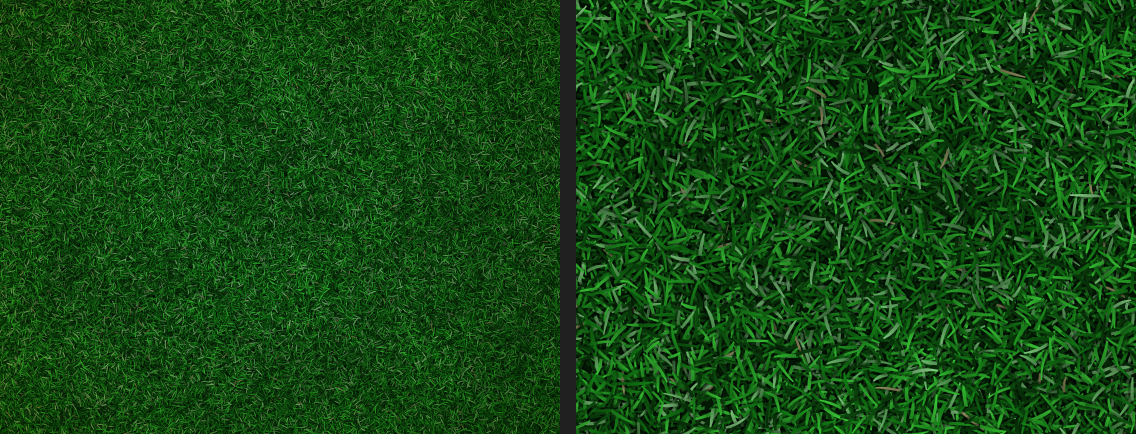
Left: the whole. Right: its middle third, enlarged.
Give the GLSL for this texture, as a Shadertoy shader.

```glsl
// Dense turf seen from above: short, thin grass blades pointing every way.
// Layers of jittered grid cells each hold one curved, tapered blade with a
// shadow; they are painted from deep to top, then softly mottled and vignetted.

#define LAYERS 9
#define CELL 0.0122
#define BLADE_WIDTH 0.00118
#define SHADOW 0.32
#define PALE_SHARE 0.12
#define MOTTLE 0.17
#define VIGNETTE 0.18
#define SOIL vec3(0.015, 0.090, 0.016)
#define DEEP vec3(0.028, 0.175, 0.028)
#define GREEN vec3(0.058, 0.400, 0.060)
#define BRIGHT vec3(0.175, 0.610, 0.150)
#define PALE vec3(0.400, 0.610, 0.360)

vec3 hash3(vec3 p) {
    p = fract(p * vec3(0.1031, 0.1030, 0.0973));
    p += dot(p, p.yxz + 33.33);
    return fract((p.xxy + p.yxx) * p.zyx);
}

float valueNoise(vec2 p) {
    vec2 i = floor(p), f = fract(p);
    f = f * f * (3.0 - 2.0 * f);
    float low = mix(hash3(vec3(i, 7.0)).x, hash3(vec3(i + vec2(1, 0), 7.0)).x, f.x);
    float high = mix(hash3(vec3(i + vec2(0, 1), 7.0)).x, hash3(vec3(i + 1.0, 7.0)).x, f.x);
    return mix(low, high, f.y);
}

// Coverage of a blade along x, with its tip at +halfLength.
float bladeCover(vec2 p, float halfLength, float bend, float width, float blur) {
    float along = p.x / halfLength;
    float across = abs(p.y - bend * halfLength * (along * along - 0.3));
    float taper = 1.0 - 0.45 * smoothstep(0.0, 1.0, along);
    float side = clamp(0.5 + (width * taper - across) / blur, 0.0, 1.0);
    float ends = clamp(0.5 + (halfLength - abs(p.x)) / blur, 0.0, 1.0);
    return side * ends;
}

vec3 bladeColor(float tone, float kind) {
    vec3 color = mix(DEEP, GREEN, smoothstep(0.0, 0.55, tone));
    color = mix(color, BRIGHT, smoothstep(0.5, 1.0, tone));
    float pale = step(1.0 - PALE_SHARE, kind);
    color = mix(color, PALE, pale * (0.55 + 0.45 * tone));
    // A few blades are dry and straw coloured.
    float dry = step(kind, 0.008);
    return mix(color, vec3(0.46, 0.44, 0.27), dry);
}

vec3 paintLayer(vec3 color, vec2 p, float layer, float pixel) {
    float depth = (layer + 0.5) / float(LAYERS);
    vec2 grid = p / CELL + layer * vec2(0.37, 0.61);
    vec2 home = floor(grid);
    for (int y = -1; y <= 1; y++) {
        for (int x = -1; x <= 1; x++) {
            vec2 cell = home + vec2(x, y);
            vec3 place = hash3(vec3(cell + 17.0 * layer + 40.0, layer + 1.0));
            vec3 look = hash3(vec3(cell.yx + 31.0 * layer + 90.0, layer + 20.0));

            // Turn into the frame of the blade.
            float angle = 6.2832 * place.z;
            vec2 dir = vec2(cos(angle), sin(angle));
            vec2 offset = (grid - cell - place.xy) * CELL;
            vec2 local = vec2(dot(offset, dir), dot(offset, vec2(-dir.y, dir.x)));
            float halfLength = CELL * mix(0.40, 0.90, look.x);
            float bend = 0.3 * (fract(look.x * 17.0) - 0.5);
            float width = BLADE_WIDTH * mix(0.8, 1.2, fract(look.z * 13.0));

            // Shadow beside the blade, then the blade itself.
            vec2 shifted = local - vec2(0.0, BLADE_WIDTH);
            float shade = bladeCover(shifted, halfLength, bend, width * 1.5, pixel * 1.3);
            color *= 1.0 - SHADOW * shade;
            float cover = bladeCover(local, halfLength, bend, width, pixel);
            float light = mix(0.74, 1.0, depth) * (1.0 + 0.15 * local.x / halfLength);
            color = mix(color, bladeColor(look.y, look.z) * light, cover);
        }
    }
    return color;
}

void mainImage(out vec4 fragColor, in vec2 fragCoord) {
    vec2 p = fragCoord / iResolution.y;
    vec2 centered = fragCoord / iResolution.xy * 2.0 - 1.0;
    float pixel = 1.0 / iResolution.y;

    vec3 color = SOIL;
    for (int i = 0; i < LAYERS; i++) {
        color = paintLayer(color, p, float(i), pixel);
    }

    // Uneven growth: broad patches and small clumps.
    float growth = 0.5 * valueNoise(p * 6.0) + 0.5 * valueNoise(p * 27.0 + 9.0);
    color *= 1.0 + MOTTLE * (growth - 0.5) * 2.0;

    // Darker borders, warmer to the left and cooler in the middle.
    float border = dot(centered, centered) * 0.5;
    color *= 1.08 - VIGNETTE * border;
    color.r *= 1.0 + 0.12 * border * (0.4 - centered.x);
    color.b *= 1.12 - 0.45 * border;

    fragColor = vec4(clamp(color, 0.0, 1.0), 1.0);
}
```
